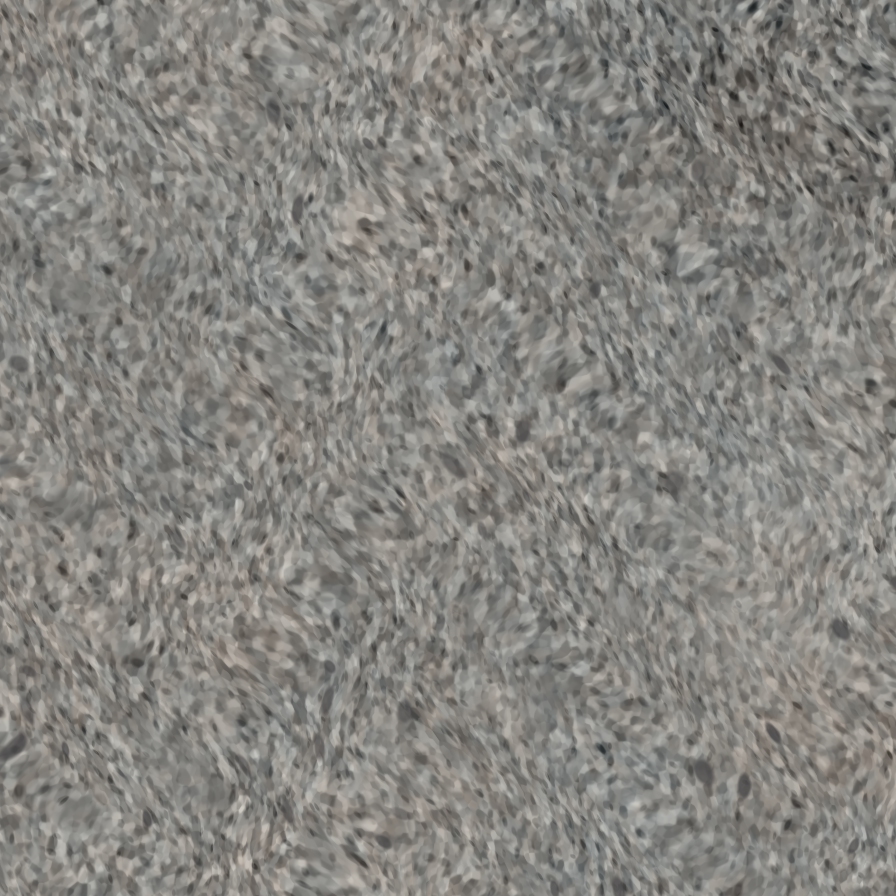
This texture is drawn by a WebGL 1 fragment shader. Its source:

```glsl
precision highp float;
// Weathered grey concrete with fine upright grains, dark pits and pale grit.
uniform vec2 u_resolution;

const vec3 STONE_TINT = vec3(1.0, 0.985, 0.952);
const vec3 WARM_SHIFT = vec3(0.012, -0.002, -0.010);
const vec3 CHIP_COLOR = vec3(0.27, 0.265, 0.27);
const vec3 SLAB_COLOR = vec3(0.475, 0.475, 0.465);

vec3 hash3(vec2 cell, float seed) {
  vec3 h = fract(vec3(cell.xyx + seed * 7.31) * vec3(0.1031, 0.1030, 0.0973));
  h += dot(h, h.yxz + 33.33);
  return fract((h.xxy + h.yzz) * h.zyx);
}

// Cellular noise: random tones from -1 to 1, blended softly between cells.
float grains(vec2 p, float crispness, float seed) {
  vec2 base = floor(p);
  float sum = 0.0;
  float total = 0.0;
  for (int y = -1; y <= 1; y++) {
    for (int x = -1; x <= 1; x++) {
      vec2 cell = base + vec2(float(x), float(y));
      vec3 h = hash3(cell, seed);
      vec2 offset = cell + h.xy - p;
      float weight = exp(-crispness * dot(offset, offset));
      sum += weight * (h.z * 2.0 - 1.0);
      total += weight;
    }
  }
  return sum / max(total, 0.00001);
}

// Coverage of scattered, randomly turned ellipses; density is the filled share of cells.
float flecks(vec2 p, float density, float aspect, float softness, float seed) {
  vec2 base = floor(p);
  float cover = 0.0;
  for (int y = -1; y <= 1; y++) {
    for (int x = -1; x <= 1; x++) {
      vec2 cell = base + vec2(float(x), float(y));
      vec3 place = hash3(cell, seed);
      vec3 shape = hash3(cell, seed + 5.0);
      float angle = (shape.x - 0.35) * 1.9;
      float c = cos(angle);
      float s = sin(angle);
      vec2 d = p - cell - place.xy;
      d = vec2(c * d.x + s * d.y, c * d.y - s * d.x) * vec2(aspect, 1.0);
      float radius = mix(0.22, 0.5, shape.y);
      float fleck = 1.0 - smoothstep(1.0 - softness, 1.0 + softness, length(d) / radius);
      cover = max(cover, fleck * step(place.z, density) * mix(0.55, 1.0, shape.z));
    }
  }
  return cover;
}

// Layered sines bend the grain so that its lean drifts over the surface.
vec2 bend(vec2 p) {
  float sway = 0.012 * sin(p.y * 19.0 + 3.0 * sin(p.x * 9.0))
             + 0.004 * sin(p.y * 57.0 + p.x * 41.0);
  return p + vec2(0.16 * p.y + sway, 0.006 * sin(p.x * 33.0 + p.y * 14.0));
}

void main() {
  vec2 uv = gl_FragCoord.xy / u_resolution.y;
  vec2 p = bend(uv);

  // Broad weathering: a stained corner, worn areas and drifting patches.
  float patches = grains(uv * 6.0, 3.0, 1.0) + 0.6 * grains(uv * 17.0, 4.0, 2.0);
  float stain = 1.0 - smoothstep(0.05, 0.36, length((uv - vec2(0.88, 0.93)) * vec2(0.8, 1.1)));
  float worn = 1.0 - smoothstep(0.04, 0.24, length((uv - vec2(0.87, 0.36)) * vec2(1.2, 0.8)));
  float contrast = 1.0 + 0.25 * stain - 0.3 * worn + 0.15 * patches;

  // Fine grain in two sizes.
  float tone = 0.123 * grains(p * vec2(118.0, 76.0), 8.0, 3.0)
             + 0.085 * grains(p * vec2(190.0, 132.0), 7.0, 4.0);

  // Dark pits and pale grit.
  float pits = flecks(p * vec2(68.0, 56.0), 0.36 + 0.15 * stain, 2.0, 0.45, 11.0);
  float grit = flecks(p * vec2(62.0, 54.0), 0.16, 1.6, 0.45, 23.0);
  tone += 0.085 * grit - 0.155 * pits;
  tone = 0.541 + contrast * tone + 0.018 * patches - 0.05 * stain + 0.02 * worn;

  float warmth = grains(uv * 9.0, 3.0, 6.0) + grains(p * vec2(80.0, 55.0), 6.0, 7.0);
  vec3 color = tone * STONE_TINT + WARM_SHIFT * warmth;

  // Smooth embedded stones and a few larger dark chips.
  float slabs = flecks(p * 15.0, 0.13, 1.5, 0.3, 31.0);
  float chips = flecks(p * vec2(36.0, 31.0), 0.045, 1.7, 0.3, 43.0);
  color = mix(color, SLAB_COLOR + 0.25 * (color - SLAB_COLOR), 0.75 * slabs);
  color = mix(color, CHIP_COLOR, 0.75 * chips);

  gl_FragColor = vec4(clamp(color, 0.0, 1.0), 1.0);
}
```
